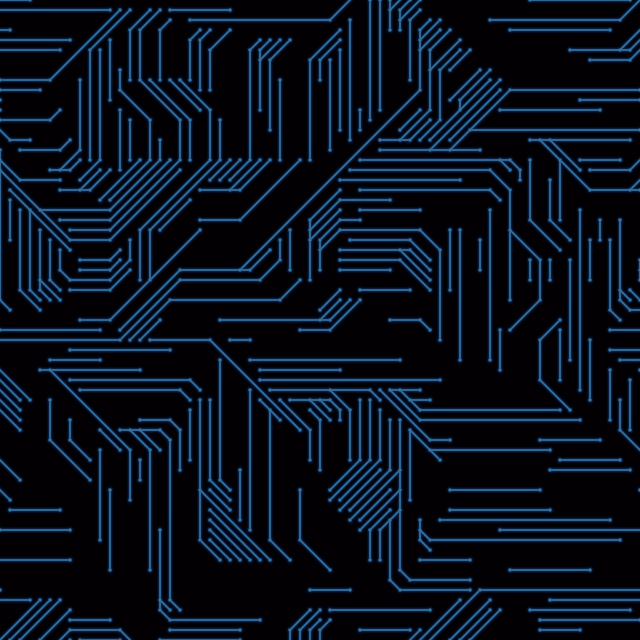
Write a WebGL 2 fragment shader that draws this pattern.

```glsl
#version 300 es
precision highp float;

// Blue circuit traces on black: every node of a square grid may link to one of
// its eight neighbours, following a noise field snapped to 45 degree headings.
// Hashed gaps break the flow into traces; ends and bends carry small pads.

uniform vec2 u_resolution;
out vec4 fragColor;

const float CELLS = 64.0;          // grid cells across the canvas
const float UNIT = CELLS / 512.0;  // fine stroke unit, in cells

float hash(vec2 p) {
    vec3 q = fract(p.xyx * 0.1031);
    q += dot(q, q.yzx + 33.33);
    return fract((q.x + q.y) * q.z);
}

float noise(vec2 p) {
    vec2 i = floor(p), f = fract(p);
    f = f * f * (3.0 - 2.0 * f);
    return mix(mix(hash(i), hash(i + vec2(1, 0)), f.x),
               mix(hash(i + vec2(0, 1)), hash(i + vec2(1, 1)), f.x), f.y);
}

// Step to the next node: mostly along an axis, diagonal between quarter turns
vec2 heading(vec2 node) {
    float turn = 2.8 * noise(node / 20.0 + 7.3) + 1.2 * noise(node / 8.0 + 31.7);
    float axis = floor(turn + 0.5);
    float rest = turn - axis;
    float eighths = 2.0 * axis + (abs(rest) > 0.37 ? sign(rest) : 0.0);
    float angle = eighths * 0.785398;
    return round(vec2(cos(angle), sin(angle)));
}

// Long hashed gaps along lanes; a diagonal shares the gap of the lane it feeds
bool isGap(vec2 node, vec2 dir) {
    if (dir.x * dir.y != 0.0) {
        vec2 diagonal = dir;
        for (int i = 0; i < 7 && dir == diagonal; i++) {
            node += diagonal;
            dir = heading(node);
        }
        if (dir.x * dir.y != 0.0) return hash(vec2(dot(node, vec2(-dir.y, dir.x)), 5)) < 0.6;
    }
    vec2 along = abs(dir);
    float shift = floor(20.0 * hash(node * (1.0 - along) + 17.0));
    vec2 block = floor((node + along * shift) / (1.0 + 9.0 * along));
    return hash(block + 53.0 * along) < 0.24 + 0.5 * noise(node / 10.0 + 40.0);
}

// A link is open unless it is a gap, crosses another or runs into a trace
bool isOpen(vec2 node) {
    vec2 dir = heading(node);
    if (isGap(node, dir)) return false;
    if (dir.x * dir.y > 0.0) {
        vec2 flipX = vec2(-dir.x, dir.y);
        if (heading(node + vec2(dir.x, 0)) == flipX) return false;
        if (heading(node + vec2(0, dir.y)) == -flipX) return false;
    }
    vec2 next = node + dir;
    vec2 nextDir = heading(next);
    if (nextDir == -dir) return false;
    bool joins = nextDir != dir && heading(next - nextDir) == nextDir
              && !isGap(next - nextDir, nextDir);
    return !joins || hash(node + 211.0) > 0.6;
}

float segmentDistance(vec2 p, vec2 a, vec2 dir) {
    float t = clamp(dot(p - a, dir) / dot(dir, dir), 0.0, 1.0);
    return length(p - a - dir * t);
}

// Distance in cells to the nearest trace or pad
float traceDistance(vec2 p) {
    float dist = 1.0;
    float pad = 0.6 * UNIT;
    vec2 center = round(p);
    for (int y = -1; y <= 1; y++) {
        for (int x = -1; x <= 1; x++) {
            vec2 node = center + vec2(x, y);
            vec2 dir = heading(node);
            float line = segmentDistance(p, node, dir);
            if (line > 0.5 || !isOpen(node)) continue;

            vec2 next = node + dir;
            bool hasNext = isOpen(next);
            bool hasPrev = heading(node - dir) == dir && isOpen(node - dir);
            if (!hasNext && !hasPrev) continue;  // drop lone stubs

            dist = min(dist, line);
            if (!hasPrev) dist = min(dist, length(p - node) - pad);
            if (!hasNext || heading(next) != dir) dist = min(dist, length(p - next) - pad);
        }
    }
    return dist;
}

void main() {
    vec2 uv = gl_FragCoord.xy / min(u_resolution.x, u_resolution.y);
    float dist = traceDistance(uv * CELLS + 100.0) / UNIT;

    // Soft bright core inside a deep blue halo
    float halo = 1.0 - smoothstep(0.7, 3.2, dist);
    float core = 1.0 - smoothstep(0.1, 1.45, dist);
    vec3 color = mix(vec3(0.008, 0.0, 0.008), vec3(0.0, 0.09, 0.23), halo);
    color = mix(color, vec3(0.21, 0.45, 0.62), core);
    fragColor = vec4(color, 1.0);
}
```
